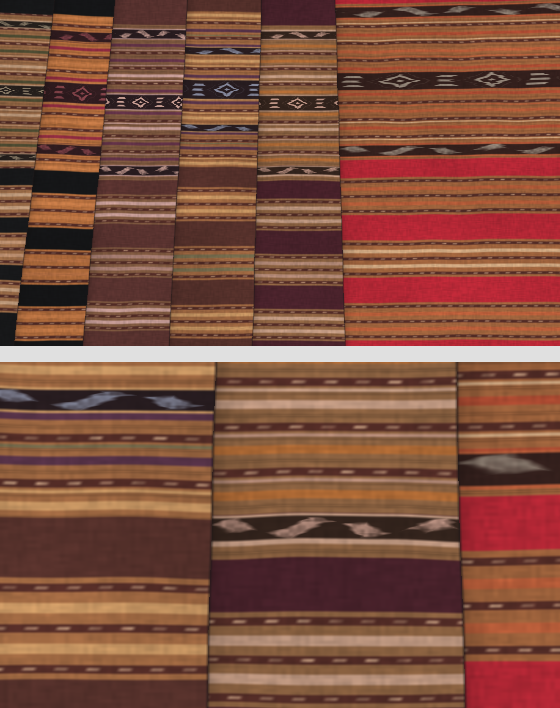
Top: the whole. Bottom: its middle third, enlarged.
Reproduce this texture procedurally as a Shadertoy shader.

```glsl
// Six overlapping striped handwoven cloths side by side. Each has a mirrored
// panel of lines, flecked cords and ikat bands, then plain ground with three
// stripe groups. Lengths are percent of the canvas height, y running downward.

#define CANVAS vec2(162.0, 100.0)
#define WEAVE 0.10
#define FADING 0.12
#define WOBBLE 0.4
#define PANEL_HALF 22.5
#define FLECK_PERIOD 3.1
#define CORD_HALF 0.40
#define SEAM_HALF 0.12
#define DARK_DYE vec3(0.10, 0.08, 0.085)
#define CORD_DYE vec3(0.31, 0.16, 0.14)
#define FLECK vec3(0.70, 0.55, 0.45)
#define HAZE vec4(0.48, 0.33, 0.26, 0.05)

// Seam positions at the top and bottom
const vec2 seams[5] = vec2[5](vec2(15.8,3.8), vec2(33.2,23.7), vec2(54.2,48.7),
    vec2(75.6,72.9), vec2(96.8,99.8));
// Colours per cloth: plain ground, stripe base, three line colours
const vec3 ground[6] = vec3[6](vec3(.07,.08,.09), vec3(.06,.07,.08), vec3(.34,.19,.18),
    vec3(.32,.18,.16), vec3(.27,.12,.16), vec3(.70,.14,.20));
const vec3 base[6] = vec3[6](vec3(.59,.41,.27), vec3(.69,.42,.23), vec3(.50,.35,.25),
    vec3(.61,.40,.25), vec3(.54,.38,.25), vec3(.61,.38,.23));
const vec3 lineA[6] = vec3[6](vec3(.75,.61,.49), vec3(.76,.47,.27), vec3(.78,.62,.60),
    vec3(.77,.58,.38), vec3(.75,.60,.51), vec3(.72,.36,.22));
const vec3 lineB[6] = vec3[6](vec3(.72,.55,.43), vec3(.72,.44,.26), vec3(.66,.50,.46),
    vec3(.45,.42,.30), vec3(.70,.54,.47), vec3(.80,.65,.50));
const vec3 lineC[6] = vec3[6](vec3(.29,.29,.19), vec3(.56,.16,.25), vec3(.38,.19,.28),
    vec3(.33,.19,.28), vec3(.68,.41,.20), vec3(.68,.29,.19));
// Ikat motif colour and period
const vec4 motif[6] = vec4[6](vec4(.55,.50,.42,12), vec4(.50,.25,.28,13), vec4(.78,.62,.58,11),
    vec4(.50,.52,.60,16), vec4(.74,.58,.52,13), vec4(.58,.53,.48,26.7));
// Panel centre, side ikat offset, half heights of centre and side ikat
const vec4 panel[6] = vec4[6](vec4(26,19.3,1.5,.9), vec4(27,16.4,2.9,1.4), vec4(29.6,19.7,2.1,1.3),
    vec4(25.8,11.1,2.7,1), vec4(29.8,19.6,2.1,1.1), vec4(23.6,20,2.5,1.5));
// Lower stripe groups: first centre, spacing, half height
const vec3 group[6] = vec3[6](vec3(58.1,13.8,4.7), vec3(61,16.2,5), vec3(60.5,15.4,4.3),
    vec3(59,17,4.9), vec3(62,16,4.6), vec3(56.7,18.1,5.4));

float aa; // edge softness

float hash(vec2 p) { return fract(sin(dot(p, vec2(127.1, 311.7))) * 43758.5); }

float noise(vec2 p) {
    vec2 i = floor(p), f = fract(p), e = vec2(1, 0);
    f = f * f * (3.0 - 2.0 * f);
    return mix(mix(hash(i), hash(i + e), f.x), mix(hash(i + e.yx), hash(i + 1.0), f.x), f.y);
}

float band(float d, float halfWidth) { return 1.0 - smoothstep(-aa, aa, abs(d) - halfWidth); }

// Dark cord with pale flecks; d is the distance from its middle
vec3 cord(vec3 col, float s, float d, float row) {
    float x = abs(fract(s / FLECK_PERIOD + hash(vec2(row, 4)) + 0.1 * d) - 0.5);
    float fleck = (1.0 - smoothstep(0.1, 0.3, x)) * band(d, CORD_HALF * 0.4);
    fleck *= 0.3 + 0.7 * noise(vec2(s * 0.7, row * 7.0));
    return mix(mix(col, CORD_DYE, band(d, CORD_HALF)), FLECK, fleck);
}

// Centre ikat: ringed diamonds between combs; q.y spans -1 to 1
float diamondMotif(vec2 q) {
    float x = abs(fract(q.x) - 0.5) + 0.09 * (noise(q * vec2(9, 5)) - 0.5);
    float r = x * 2.7 + abs(q.y) * 0.75;
    float rings = smoothstep(-0.4, 1.0, cos(r * 13.0)) * (1.0 - smoothstep(0.7, 0.95, r));
    float comb = smoothstep(-0.6, 0.9, cos(q.y * 12.0)) * smoothstep(0.39, 0.43, x);
    return max(rings, comb * (1.0 - smoothstep(0.6, 0.8, abs(q.y))));
}

// Side ikat: slanted feathered lenses
float lensMotif(vec2 q) {
    float x = fract(q.x + 0.12 * q.y) - 0.5 + 0.2 * (noise(q * vec2(5, 4)) - 0.5);
    float lens = 0.75 - abs(x) * 1.9 - abs(q.y + 0.5 * sin(q.x * 4.0));
    return smoothstep(-0.15, 0.35, lens) * (0.5 + 0.5 * noise(q * vec2(16, 3)));
}

void mainImage(out vec4 fragColor, in vec2 fragCoord) {
    vec2 uv = fragCoord / iResolution.xy;
    vec2 p = vec2(uv.x, 1.0 - uv.y) * CANVAS;
    aa = 0.12 + 0.5 * CANVAS.y / iResolution.y;

    // Cloth index and distance from the seams
    int k = 0;
    float left = -9.0, seam = 1e3;
    for (int i = 0; i < 5; i++) {
        float e = mix(seams[i].y, seams[i].x, uv.y) + 0.25 * noise(vec2(p.y * 0.12, i));
        seam = min(seam, abs(p.x - e));
        if (p.x > e) { k = i + 1; left = e; }
    }
    float s = p.x - left, slope = k < 2 ? 0.06 : k < 5 ? 0.01 : -0.02;
    float y = p.y - slope * (s - 10.0) * uv.y + WOBBLE * (noise(p * vec2(0.12, 0.06)) - 0.5);
    vec3 col = ground[k], A = lineA[k], B = lineB[k], C = lineC[k];

    // Upper panel: lines and cords mirrored about its centre
    vec4 P = panel[k];
    float d = y - P.x, m = abs(d), r = m - P.z, pitch = k == 5 ? 2.45 : 2.2;
    float slot = floor(r / pitch), off = r - (slot + 0.5) * pitch, kind = mod(slot, 6.0);
    vec3 stripe = mix(base[k], base[k] * 0.8, 0.7 * band(abs(off) - pitch * 0.46, 0.1));
    vec3 hue = kind < 1.0 || kind == 4.0 ? C : kind < 3.0 ? A : B;
    if (mod(slot, 2.0) < 0.5) stripe = mix(stripe, hue, band(off, 0.42));
    else stripe = cord(mix(stripe, hue, band(off - 0.8, 0.16)), s, off, slot * sign(d) + float(k) * 31.0);
    col = mix(col, stripe, band(d, PANEL_HALF));

    // Ikat bands with edging lines
    vec3 dye = mix(DARK_DYE, C, 0.14), pale = motif[k].rgb;
    float x = s / motif[k].w, ds = m - P.y;
    col = mix(col, A, max(band(d, P.z + 0.3), band(ds, P.w + 0.25)));
    float rings = diamondMotif(vec2(x - 4.6 / motif[k].w, d / P.z));
    float lens = lensMotif(vec2(x * 2.0 + sign(d) * 0.2, ds / P.w));
    col = mix(col, mix(dye, pale, rings), band(d, P.z));
    col = mix(col, mix(dye, pale, lens), band(ds, P.w));

    // Lower groups: three cords with two lines between
    vec3 G = group[k];
    float g = clamp(floor((y - G.x) / G.y + 0.5), 0.0, 2.0);
    float t = y - G.x - g * G.y, w = G.z * 0.4;
    float n = clamp(floor(t / w + 0.5), -2.0, 2.0), o = t - n * w;
    stripe = mix(base[k], g == 1.0 ? B : A, band(o, 0.5));
    if (mod(n, 2.0) < 0.5) stripe = cord(base[k], s, o, n + g * 7.0 + float(k) * 13.0);
    col = mix(col, stripe, band(t, G.z));

    // Thread ribs, faded patches, shade beside the overlaps, haze
    float ribs = noise(p * vec2(2.2, 0.9)) + noise(p * vec2(0.7, 3)) - 1.0;
    col *= 1.0 + WEAVE * ribs + FADING * (noise(p * 0.07) - 0.5);
    col *= 1.0 - 0.2 * exp(-s * 0.8);
    col = mix(col, DARK_DYE, 0.6 * band(seam, SEAM_HALF));
    fragColor = vec4(mix(col, HAZE.rgb, HAZE.a), 1);
}
```
